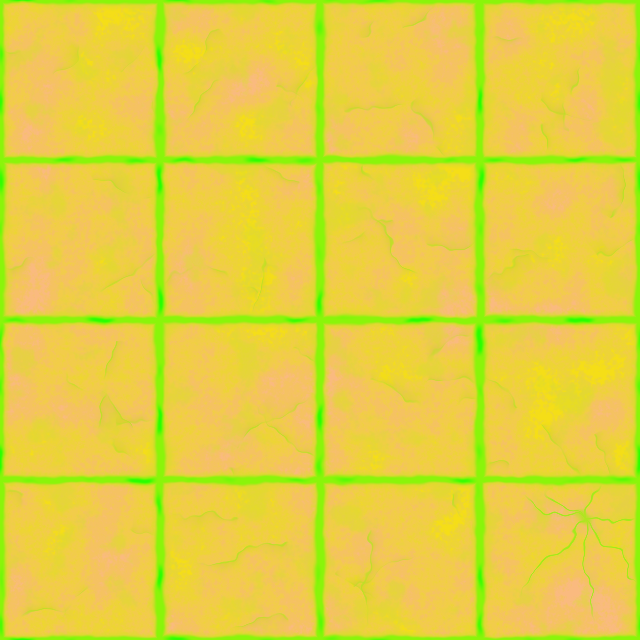
Give the GLSL for this texture map, as a WebGL 2 fragment shader.

```glsl
#version 300 es
precision highp float;
// Four by four worn stone tiles with soft, uneven green joints.
// Wrapping gradient noise drives the mottling, ragged edges and grain;
// hashed lines crack every tile, and one tile carries a star fracture.

#define TILES 4.0
#define JOINT 0.0068
#define RAGGED 0.0028
#define MOTTLE 0.66
#define TILE_VARIATION 0.2
#define GRAIN 0.17
#define CRACKS 4
#define CRACK_WIDTH 0.009
#define STAR_ARMS 7
#define STAR_TILE vec2(3.0, 0.0)
#define STAR_CENTER vec2(0.64, 0.74)

uniform vec2 u_resolution;
out vec4 fragColor;

const float TAU = 6.28319;
const vec3 YELLOW = vec3(0.96, 0.87, 0.09);
const vec3 GOLD = vec3(0.93, 0.83, 0.21);
const vec3 SAND = vec3(0.95, 0.80, 0.29);
const vec3 TAN = vec3(0.96, 0.76, 0.38);
const vec3 PINK = vec3(0.98, 0.73, 0.50);
const vec3 OLIVE = vec3(0.86, 0.86, 0.17);
const vec3 RIM = vec3(0.71, 0.89, 0.13);
const vec3 GROUT = vec3(0.54, 0.96, 0.04);
const vec3 DEEP = vec3(0.16, 1.0, 0.0);

vec2 hash2(vec2 p) {
  vec3 q = fract(p.xyx * vec3(0.1031, 0.1030, 0.0973));
  q += dot(q, q.yzx + 33.33);
  return fract((q.xx + q.yz) * q.zy);
}

float corner(vec2 cell, vec2 offset, float period, float seed) {
  float a = TAU * hash2(mod(cell, period) + seed * 17.3).x;
  return dot(vec2(cos(a), sin(a)), offset);
}

// Gradient noise that wraps after a whole number of cells
float noise(vec2 uv, float period, float seed) {
  vec2 p = uv * period, i = floor(p), f = p - i;
  vec2 u = f * f * f * (f * (f * 6.0 - 15.0) + 10.0), o = vec2(1.0, 0.0);
  float low = mix(corner(i, f, period, seed), corner(i + o, f - o, period, seed), u.x);
  float high = mix(corner(i + o.yx, f - o.yx, period, seed),
                   corner(i + 1.0, f - 1.0, period, seed), u.x);
  return 1.4 * mix(low, high, u.y);
}

float fbm(vec2 uv, float period, float seed) {
  float sum = 0.0, gain = 1.0;
  for (int k = 0; k < 5; k++) {
    sum += gain * noise(uv, period, seed + float(k));
    period *= 2.0;
    gain *= 0.55;
  }
  return sum;
}

// x: thin line, y: soft shade on one side of it
vec2 crack(vec2 q, float angle, float len) {
  vec2 dir = vec2(cos(angle), sin(angle));
  float along = dot(q, dir), side = dot(q, vec2(-dir.y, dir.x));
  float span = smoothstep(-0.01, 0.01, along) * (1.0 - smoothstep(len * 0.7, len, along));
  float line = 1.0 - smoothstep(0.2 * CRACK_WIDTH, CRACK_WIDTH, abs(side));
  float shade = smoothstep(-0.006, 0.004, side) * exp(-max(side, 0.0) * 32.0);
  return span * vec2(line, shade);
}

void main() {
  vec2 uv = gl_FragCoord.xy / u_resolution;

  // Ragged tile grid
  vec2 wobble = vec2(noise(uv, 20.0, 1.0), noise(uv, 20.0, 2.0))
              + 0.5 * vec2(noise(uv, 64.0, 3.0), noise(uv, 64.0, 4.0));
  vec2 grid = (uv + RAGGED * wobble) * TILES;
  vec2 id = mod(floor(grid), TILES), f = fract(grid);
  vec2 edge = min(f, 1.0 - f) / TILES;
  float d = min(edge.x, edge.y * 1.2) / (JOINT * (1.0 + 0.4 * noise(uv, 12.0, 5.0)));
  float star = 1.0 - step(0.5, distance(id, STAR_TILE));

  // Mottled stone
  float fine = noise(uv, 128.0, 6.0) + 0.7 * noise(uv, 256.0, 7.0);
  float veins = 1.0 - smoothstep(0.0, 0.14, abs(fbm(uv, 32.0, 8.0)));
  float patches = fbm(uv, 9.0, 14.0);
  float tone = 0.53 + MOTTLE * 0.8 * patches + GRAIN * fine - 0.08 * veins
             + TILE_VARIATION * (hash2(id + 3.7).x - 0.5) - 0.16 * (f.y - 0.5) + 0.16 * star;
  vec3 color = mix(YELLOW, GOLD, smoothstep(0.02, 0.26, tone));
  color = mix(color, SAND, smoothstep(0.26, 0.52, tone));
  color = mix(color, TAN, smoothstep(0.52, 0.76, tone));
  color = mix(color, PINK, smoothstep(0.78, 1.1, tone));
  float wear = smoothstep(0.15, 0.75, fbm(uv, 14.0, 21.0) + 0.2 * fine);
  color = mix(color, OLIVE, 0.55 * wear);

  // Faint cracks, bent by noise
  vec2 bent = f + 0.07 * vec2(noise(uv, 16.0, 31.0), noise(uv, 16.0, 32.0))
            + 0.025 * vec2(noise(uv, 56.0, 33.0), noise(uv, 56.0, 34.0));
  float fade = smoothstep(-0.5, 0.3, noise(uv, 24.0, 35.0));
  for (int k = 0; k < CRACKS; k++) {
    vec2 key = id + float(k) * vec2(11.3, 7.9);
    vec2 start = 0.1 + 0.8 * hash2(key), look = hash2(key + 41.0);
    vec2 c = crack(bent - start, TAU * look.x, 0.25 + 0.45 * look.y);
    color = mix(color, OLIVE * 0.95, fade * (1.0 - star) * 0.6 * c.y);
    color = mix(color, RIM, fade * (1.0 - star) * (0.3 + 0.5 * look.y) * c.x);
  }

  // Star fracture
  vec2 q = bent - STAR_CENTER;
  for (int k = 0; k < STAR_ARMS; k++) {
    float angle = (float(k) + 0.6 * hash2(vec2(float(k), 5.0)).x) * TAU / float(STAR_ARMS);
    vec2 c = crack(q, angle, 0.48 - 0.2 * sin(angle));
    color = mix(color, mix(RIM, GROUT, 0.6), star * max(0.9 * c.x, 0.15 * c.y));
  }
  color = mix(color, RIM, star * 0.8 * (1.0 - smoothstep(0.02, 0.07, length(q))));

  // Joints, from worn rim to deep streaks
  color = mix(color, OLIVE, 0.85 * (1.0 - smoothstep(0.9, 2.8, d + 0.3 * fine)));
  color = mix(color, RIM, 1.0 - smoothstep(0.75, 1.55, d));
  color = mix(color, GROUT, 1.0 - smoothstep(0.5, 1.15, d));
  float streak = smoothstep(0.05, 0.5, noise(uv, 16.0, 51.0));
  color = mix(color, DEEP, streak * (1.0 - smoothstep(0.1, 0.8, d)));
  fragColor = vec4(color, 1.0);
}
```
